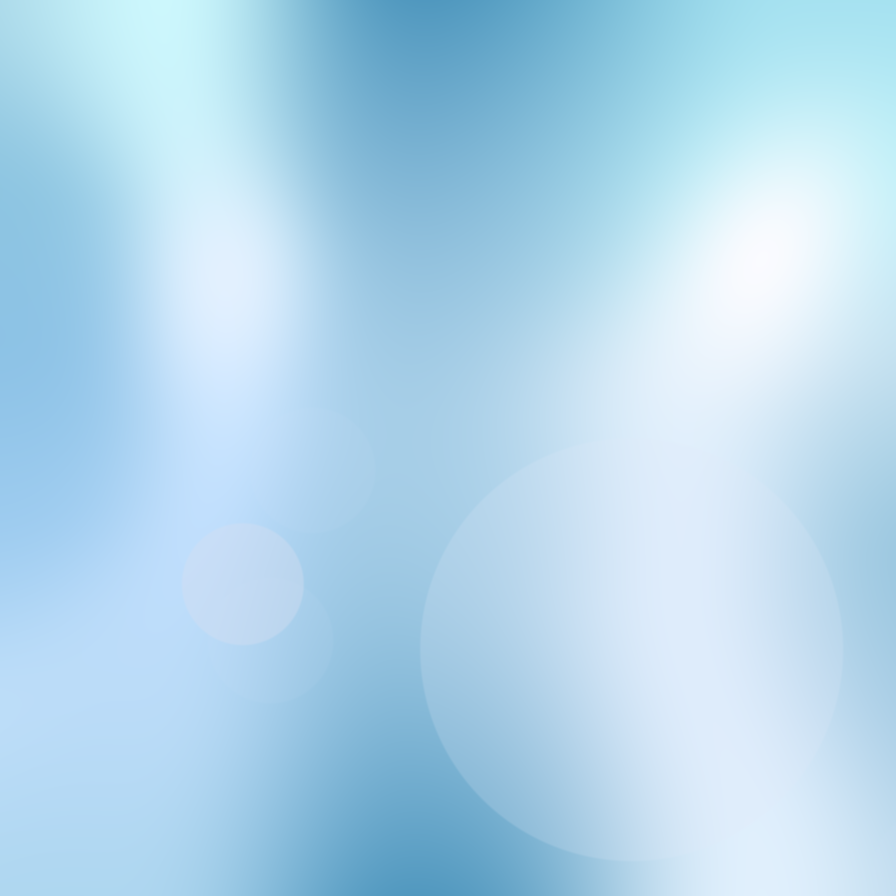
A WebGL 1 fragment shader for this background:

```glsl
precision highp float;
uniform vec2 u_resolution;

// Smooth vertical ramp through six evenly spaced colours, bottom to top
vec3 ramp(float y, vec3 a, vec3 b, vec3 c, vec3 d, vec3 e, vec3 f) {
  vec3 color = mix(a, b, smoothstep(-0.04, 0.24, y));
  color = mix(color, c, smoothstep(0.16, 0.44, y));
  color = mix(color, d, smoothstep(0.36, 0.64, y));
  color = mix(color, e, smoothstep(0.56, 0.84, y));
  return mix(color, f, smoothstep(0.76, 1.04, y));
}

float bell(float distance, float width) {
  float t = distance / width;
  return exp(-t * t);
}

// Elliptical glow whose long side follows the unit vector axis
float glow(vec2 offset, vec2 axis, vec2 size) {
  vec2 local = vec2(dot(offset, axis), dot(offset, vec2(-axis.y, axis.x)));
  return bell(length(local / size), 1.0);
}

float disc(vec2 p, vec2 center, float radius) {
  float edge = 1.5 / u_resolution.y;
  return 1.0 - smoothstep(-edge, edge, length(p - center) - radius);
}

void main() {
  vec2 p = gl_FragCoord.xy / u_resolution;

  // Central valley, dark at top and bottom
  vec3 color = mix(vec3(0.30, 0.585, 0.74), vec3(0.64, 0.80, 0.90), sin(3.14159 * p.y));

  // Side washes
  vec3 leftWash = ramp(p.y,
    vec3(0.70, 0.85, 0.94), vec3(0.76, 0.88, 0.98), vec3(0.62, 0.80, 0.94),
    vec3(0.55, 0.76, 0.90), vec3(0.55, 0.77, 0.88), vec3(0.65, 0.83, 0.90));
  vec3 rightWash = ramp(p.y,
    vec3(0.68, 0.82, 0.90), vec3(0.62, 0.78, 0.88), vec3(0.57, 0.76, 0.86),
    vec3(0.75, 0.87, 0.93), vec3(0.73, 0.93, 0.97), vec3(0.64, 0.88, 0.94));
  color = mix(color, leftWash, 1.0 - smoothstep(0.08, 0.45, p.x));
  color = mix(color, rightWash, smoothstep(0.45, 0.90, p.x));

  // Left ribbon
  vec3 leftLight = ramp(p.y,
    vec3(0.68, 0.84, 0.94), vec3(0.73, 0.86, 0.97), vec3(0.75, 0.87, 0.99),
    vec3(0.79, 0.90, 1.00), vec3(0.79, 0.94, 0.98), vec3(0.80, 0.97, 0.99));
  float leftCenter = 0.08 + 0.17 * smoothstep(0.0, 0.55, p.y) - 0.07 * smoothstep(0.65, 1.0, p.y);
  float leftWidth = 0.21 - 0.10 * smoothstep(0.0, 0.45, p.y) + 0.04 * smoothstep(0.75, 1.0, p.y);
  color = mix(color, leftLight, bell(p.x - leftCenter, leftWidth));

  // Right ribbon
  vec3 rightLight = ramp(p.y,
    vec3(0.88, 0.94, 0.99), vec3(0.87, 0.93, 0.99), vec3(0.87, 0.93, 0.99),
    vec3(0.86, 0.93, 0.98), vec3(0.73, 0.94, 0.97), vec3(0.64, 0.88, 0.94));
  float rightCenter = 0.85 - 0.09 * smoothstep(0.0, 0.35, p.y) + 0.24 * smoothstep(0.52, 0.95, p.y);
  color = mix(color, rightLight, bell(p.x - rightCenter, 0.17));

  // White highlights
  color = mix(color, vec3(0.92, 0.95, 1.0), 0.75 * glow(p - vec2(0.255, 0.69), vec2(0.0, 1.0), vec2(0.12, 0.085)));
  color = mix(color, vec3(0.99, 0.985, 1.0), 0.95 * glow(p - vec2(0.85, 0.71), vec2(0.5, 0.866), vec2(0.16, 0.10)));

  // Translucent discs
  color = mix(color, vec3(0.88, 0.91, 0.97), 0.20 * disc(p, vec2(0.705, 0.275), 0.236));
  color = mix(color, vec3(0.84, 0.87, 0.94), 0.40 * disc(p, vec2(0.271, 0.348), 0.068));
  color = mix(color, vec3(0.82, 0.88, 0.97), 0.08 * disc(p, vec2(0.349, 0.475), 0.070));
  color = mix(color, vec3(0.82, 0.88, 0.97), 0.08 * disc(p, vec2(0.302, 0.285), 0.070));
  color = mix(color, vec3(0.82, 0.88, 0.97), 0.08 * disc(p, vec2(1.04, 0.03), 0.065));

  gl_FragColor = vec4(color, 1.0);
}
```
